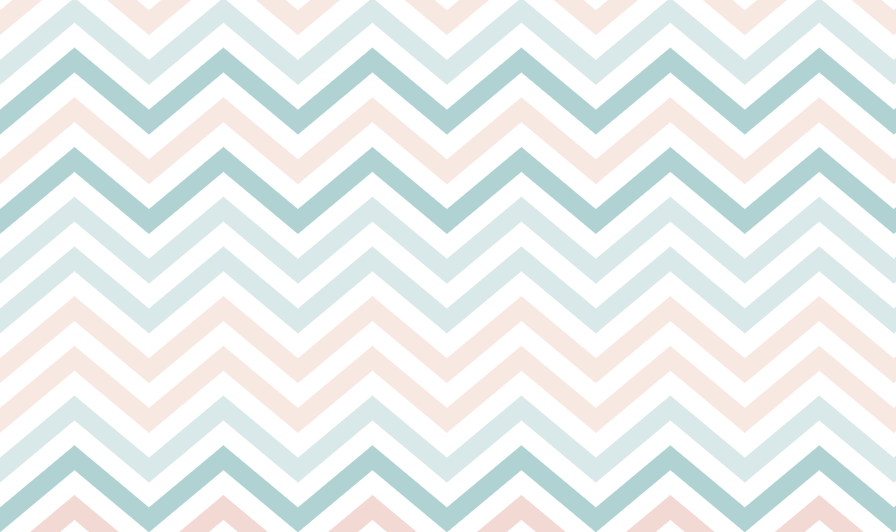
This pattern is drawn by a Shadertoy shader. Its source:

```glsl
#define PERIODS     6.015    // zigzags across the width
#define PITCH       0.09345  // row spacing, share of height
#define AMPLITUDE   0.1168   // peak to valley, share of height
#define FIRST_PEAK -0.0976   // upper tip of row 0, measured from the top
#define BAND        0.502    // band thickness, share of pitch

#define PAPER  vec3(1.0)
#define TEAL   vec3(0.69, 0.825, 0.827)
#define MIST   vec3(0.852, 0.91, 0.91)
#define PEACH  vec3(0.97, 0.91, 0.886)
#define PINK   vec3(0.95, 0.85, 0.83)

const int ROW_COUNT = 12;

// Colour sequence from top to bottom
vec3 rowColour(int row) {
    vec3 palette[4] = vec3[4](PEACH, MIST, TEAL, PINK);
    int order[ROW_COUNT] = int[ROW_COUNT](0, 1, 2, 0, 2, 1, 1, 0, 0, 1, 2, 3);
    return palette[order[clamp(row, 0, ROW_COUNT - 1)]];
}

// Triangle wave: 0 at peaks, 1 at valleys
float zigzag(float x) {
    return abs(2.0 * fract(x * PERIODS) - 1.0);
}

void mainImage(out vec4 fragColor, in vec2 fragCoord) {
    vec2 uv = fragCoord / iResolution.xy;

    // Straighten the chevrons into rows counted from the top
    float depth = 1.0 - uv.y - FIRST_PEAK - AMPLITUDE * zigzag(uv.x);
    float rowPosition = depth / PITCH - 0.5 * BAND;
    float row = floor(rowPosition + 0.5);

    // Distance to the band edge, perpendicular to the slanted stroke
    float slope = 2.0 * AMPLITUDE * PERIODS * iResolution.y / iResolution.x;
    float edge = (abs(rowPosition - row) - 0.5 * BAND) * PITCH * inversesqrt(1.0 + slope * slope);

    // One-pixel smooth edge
    float coverage = clamp(0.5 - edge * iResolution.y, 0.0, 1.0);
    fragColor = vec4(mix(PAPER, rowColour(int(row)), coverage), 1.0);
}
```
